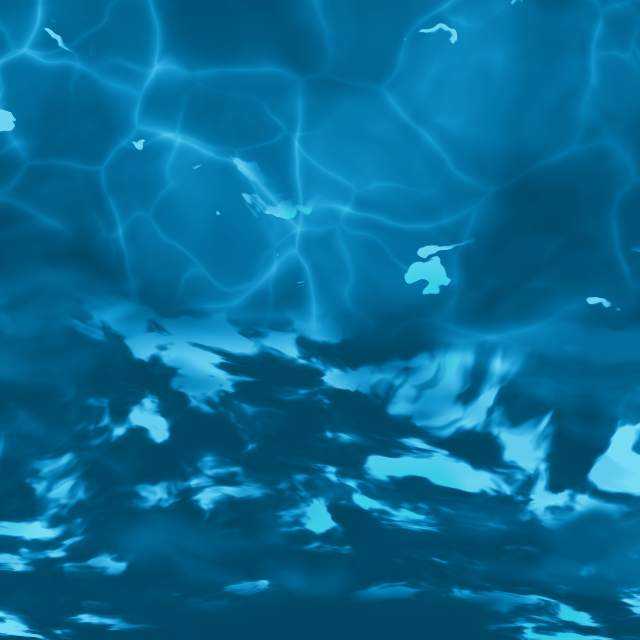
A Shadertoy shader for this texture:

```glsl
#define CELL_SCALE 4.3
#define CELL_WARP 0.85
#define GLOW_SHARPNESS 7.0
#define GLOW_STRENGTH 2.3
#define POOL_STRENGTH 1.5
#define CREST_STRENGTH 1.5
#define FLECK_SCALE vec2(12.0, 12.5)
#define FLECK_WARP 1.5
#define FLECK_STRENGTH 3.5
#define GLINT_LEVEL 0.71

float hash(vec2 p) {
    return fract(sin(dot(p, vec2(127.1, 311.7))) * 43758.5453);
}

float noise(vec2 p) {
    vec2 i = floor(p), f = fract(p);
    f = f * f * f * (f * (f * 6.0 - 15.0) + 10.0);
    return mix(mix(hash(i), hash(i + vec2(1, 0)), f.x),
               mix(hash(i + vec2(0, 1)), hash(i + vec2(1, 1)), f.x), f.y);
}

float fbm(vec2 p) {
    float sum = 0.0, amp = 0.53;
    for (int i = 0; i < 4; i++) {
        sum += amp * noise(p);
        p = mat2(1.92, 0.56, -0.56, 1.92) * p + 17.3;
        amp *= 0.5;
    }
    return sum;
}

vec2 warp(vec2 p) {
    return vec2(fbm(p), fbm(p + 41.7)) - 0.5;
}

// x: gap between the two nearest seeds, y: random value of the cell
vec2 cells(vec2 p) {
    vec2 base = floor(p);
    float nearest = 9.0, second = 9.0, id = 0.0;
    for (int y = -1; y <= 1; y++)
    for (int x = -1; x <= 1; x++) {
        vec2 c = base + vec2(x, y);
        vec2 seed = c + 0.1 + 0.8 * vec2(hash(c), hash(c + 57.0));
        float d = length(p - seed);
        if (d < nearest) {
            second = nearest;
            nearest = d;
            id = hash(c + 13.0);
        } else {
            second = min(second, d);
        }
    }
    return vec2(second - nearest, id);
}

// Broad refracted light with soft bright cell borders
float causticTone(vec2 p) {
    vec2 q = p * CELL_SCALE + CELL_WARP * warp(p * 3.2);
    vec2 cell = cells(q);
    float fine = cells(q * 1.6 + warp(p * 5.0) + 8.0).x;
    float veil = fbm(p * vec2(4.0, 6.0) + 3.0 * warp(p * 2.0));
    vec2 fromPool = (p - vec2(0.64, 0.87)) * vec2(2.0, 4.2);
    float pool = exp(-dot(fromPool, fromPool));
    float tone = 1.3 * cell.y * smoothstep(0.0, 0.4, cell.x);
    tone += GLOW_STRENGTH * exp(-GLOW_SHARPNESS * cell.x) * (0.3 + 1.2 * veil);
    tone += 0.8 * exp(-12.0 * fine) * smoothstep(0.35, 0.65, veil);
    return tone + POOL_STRENGTH * pool + 2.2 * (veil - 0.5);
}

// Dark rippled water with clusters of streaky flecks
float rippleTone(vec2 p) {
    vec2 q = FLECK_SCALE * vec2(p.x, log(max(p.y, 0.0) + 0.28));
    q.y += 0.9 * sin(p.x * 7.0 + p.y * 9.0);
    q += FLECK_WARP * warp(q * 0.55);
    float shape = fbm(q);
    float patches = smoothstep(0.36, 0.62, fbm(p * vec2(3.0, 6.0) + 5.0));
    patches *= 1.0 - smoothstep(0.43, 0.56, p.y);
    float swell = fbm(p * vec2(3.0, 9.0) + 2.0 * warp(p * 3.0) + 23.0);
    float tone = 1.7 * smoothstep(0.42, 0.76, swell);
    tone += 1.1 * patches * smoothstep(0.42, 0.66, shape);
    return tone + FLECK_STRENGTH * patches * smoothstep(0.54, 0.70, shape);
}

vec3 waterColor(float tone) {
    vec3 c = mix(vec3(0.00, 0.24, 0.35), vec3(0.00, 0.28, 0.40),
                 clamp(tone * 2.0 + 1.0, 0.0, 1.0));
    c = mix(c, vec3(0.00, 0.36, 0.52), clamp(tone, 0.0, 1.0));
    c = mix(c, vec3(0.01, 0.46, 0.66), clamp(tone - 1.0, 0.0, 1.0));
    c = mix(c, vec3(0.06, 0.58, 0.79), clamp(tone - 2.0, 0.0, 1.0));
    c = mix(c, vec3(0.24, 0.71, 0.89), clamp(tone - 3.0, 0.0, 1.0));
    return mix(c, vec3(0.46, 0.86, 0.96), clamp(tone - 4.0, 0.0, 1.0));
}

void mainImage(out vec4 fragColor, in vec2 fragCoord) {
    vec2 p = fragCoord / iResolution.y;

    // Sagging wave front between the two kinds of water
    float front = 0.49 + 0.35 * (p.x - 0.75) * (p.x - 0.75);
    float above = p.y - front + 0.14 * (fbm(p * 4.0 + 31.0) - 0.5);
    float tone = mix(rippleTone(p), causticTone(p), smoothstep(-0.05, 0.06, above));
    float crestLight = smoothstep(0.3, 0.65, noise(p * vec2(5.0, 3.0) + 9.0));
    tone += CREST_STRENGTH * crestLight * exp(-45.0 * abs(above));

    // Sparse glints on the upper water
    float glint = fbm(p * vec2(10.0, 16.0) + 1.2 * warp(p * 12.0) + 61.0);
    glint = smoothstep(GLINT_LEVEL, GLINT_LEVEL + 0.04, glint);
    glint *= smoothstep(0.4, 0.55, noise(p * 4.0 + 19.0)) * smoothstep(-0.1, 0.0, above);
    tone = mix(tone, 4.8, glint);

    // Turquoise tint on some of the brightest spots
    vec3 color = waterColor(tone);
    float tint = smoothstep(0.62, 0.8, noise(p * 6.0 + 77.0)) * smoothstep(3.4, 4.6, tone);
    color = mix(color, vec3(0.10, 0.80, 0.88), 0.7 * tint);
    fragColor = vec4(color, 1.0);
}
```
